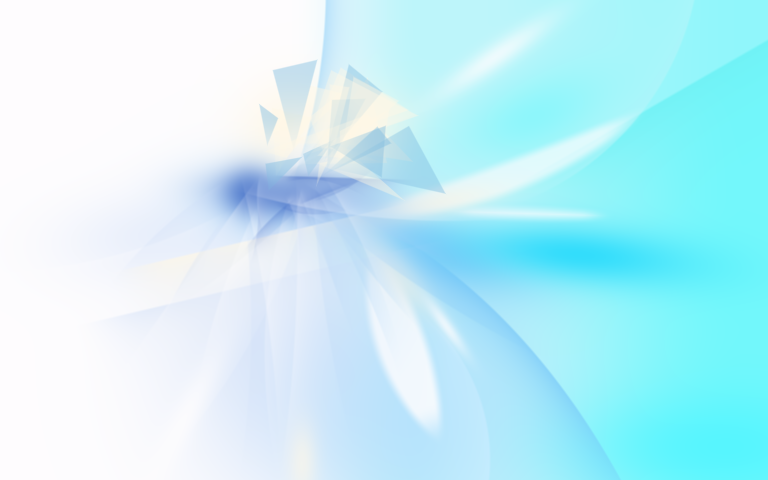
A Shadertoy shader for this background:

```glsl
// An airy burst of light: a blue knot with cream shards left of centre,
// white haze on the left and sweeping cyan veils on the right.
// Layers of gaussian glows, tapered blades, one-sided creases and triangles.

#define CORE vec2(0.55, 0.6)
#define SHARD_COUNT 28
#define VEIL_COUNT 34
#define VEIL_ALPHA 0.3
#define WHITE vec3(0.995, 0.99, 0.995)
#define CREAM vec3(1.0, 0.97, 0.9)
#define AQUA vec3(0.74, 0.96, 0.98)
#define CYAN vec3(0.45, 0.97, 0.985)
#define AZURE vec3(0.12, 0.85, 0.985)
#define SKY vec3(0.46, 0.77, 0.97)
#define LAVENDER vec3(0.81, 0.87, 0.97)
#define INDIGO vec3(0.22, 0.39, 0.76)

float hash(float n) {
    n = fract(n * 0.1031);
    n *= n + 33.33;
    return fract(n * (n + n));
}

// Coordinates of v along and to the left of a direction.
vec2 toFrame(vec2 v, float angle) {
    vec2 d = vec2(cos(angle), sin(angle));
    return vec2(dot(v, d), d.x * v.y - d.y * v.x);
}

float glow(vec2 p, vec2 centre, vec2 radius, float angle) {
    vec2 q = toFrame(p - centre, angle) / radius;
    return exp(-dot(q, q));
}

// Tapered blade from a to b; positive bow bends it to the left.
float blade(vec2 p, vec2 a, vec2 b, float width, float bow, float soft) {
    float len = distance(a, b);
    vec2 q = toFrame(p - a, atan(b.y - a.y, b.x - a.x));
    float t = clamp(q.x / len, 0.0, 1.0);
    float bulge = 4.0 * t * (1.0 - t);
    float cover = smoothstep(-soft, soft, width * bulge - abs(q.y - bow * bulge));
    return cover * smoothstep(0.0, 0.2, t) * smoothstep(1.0, 0.8, t);
}

// Crisp curved edge fading to its left, or to its right if fade < 0.
float crease(vec2 p, vec2 root, float angle, float len, float curve, float fade) {
    vec2 q = toFrame(p - root, angle);
    float e = (q.y - curve * q.x * q.x) * sign(fade);
    float span = smoothstep(0.0, 0.2, q.x / len) * smoothstep(1.0, 0.5, q.x / len);
    return span * smoothstep(-0.002, 0.004, e) * exp(-max(e, 0.0) / abs(fade));
}

// Inner side of a disc, fading inwards from its rim.
float rim(vec2 p, vec2 centre, float radius, float fade) {
    float d = radius - distance(p, centre);
    return smoothstep(-0.003, 0.003, d) * exp(-max(d, 0.0) / fade);
}

void tint(inout vec3 col, vec3 colour, float alpha) {
    col = mix(col, colour, clamp(alpha, 0.0, 1.0));
}

// Wide colour fields, the slanted fold and two round veils
vec3 backdrop(vec2 p) {
    vec3 col = mix(WHITE, AQUA, smoothstep(0.6, 0.88, p.x));
    tint(col, CYAN, smoothstep(1.0, 1.55, p.x));
    tint(col, LAVENDER, 0.8 * glow(p, vec2(0.64, 0.25), vec2(0.25, 0.28), 0.0));
    tint(col, LAVENDER, 0.4 * glow(p, vec2(0.32, 0.51), vec2(0.2, 0.09), 0.1));
    tint(col, vec3(0.71, 0.88, 0.99), 0.8 * glow(p, vec2(0.88, 0.12), vec2(0.25), 0.0));
    tint(col, CYAN, 0.8 * glow(p, vec2(1.17, 0.77), vec2(0.2, 0.08), 0.3));
    tint(col, vec3(0.32, 0.96, 1.0), 0.85 * glow(p, vec2(1.5, 0.07), vec2(0.28, 0.11), 0.0));
    float fold = p.y - 0.917 - 0.576 * (p.x - 1.6);
    float right = smoothstep(1.0, 1.3, p.x);
    tint(col, CYAN * 0.97, 0.75 * right * smoothstep(0.004, -0.004, fold) * exp(min(fold, 0.0) / 0.1));
    tint(col, AQUA, 0.4 * right * smoothstep(-0.004, 0.004, fold));
    tint(col, AQUA, 0.5 * right * rim(p, vec2(0.875, 1.125), 0.585, 0.12));
    tint(col, vec3(0.8, 0.93, 1.0), 0.7 * smoothstep(0.85, 0.95, p.x) * rim(p, vec2(0.625, 0.042), 0.396, 0.08));
    return col;
}

// Hashed creases leaving the core: long pale veils, then short dark pleats
void veils(inout vec3 col, vec2 p) {
    for (int i = 0; i < VEIL_COUNT; i++) {
        float k = float(i) * 6.0 + 11.0;
        bool pleat = i % 3 == 0;
        float angle = mix(-2.8, 0.9, hash(k));
        vec2 root = CORE + vec2(0.2, 0.08) * (vec2(hash(k + 1.0), hash(k + 2.0)) - 0.4);
        float len = pleat ? 0.16 : mix(0.3, 0.75, hash(k + 3.0));
        float curve = (hash(k + 4.0) - 0.5) * (pleat ? 8.0 : 1.2);
        float fade = pleat ? 0.02 : mix(0.02, 0.08, hash(k + 5.0));
        vec3 shade = i % 2 == 0 ? WHITE : mix(LAVENDER, SKY, smoothstep(0.5, 1.1, p.x));
        if (pleat) shade = i % 2 == 0 ? LAVENDER : INDIGO;
        tint(col, shade, VEIL_ALPHA * crease(p, root, angle, len, curve, fade));
    }
}

// Long strokes of light and colour
void strokes(inout vec3 col, vec2 p) {
    tint(col, SKY, 0.8 * glow(p, vec2(0.89, 0.48), vec2(0.2, 0.065), -0.35));
    tint(col, SKY, 0.7 * crease(p, vec2(0.78, 0.54), -0.5, 0.95, -0.45, -0.06));
    tint(col, AZURE, 0.85 * glow(p, vec2(1.2, 0.47), vec2(0.25, 0.06), -0.09));
    tint(col, WHITE, 0.75 * blade(p, vec2(0.92, 0.56), vec2(1.28, 0.55), 0.008, 0.0, 0.014));
    tint(col, WHITE, 0.65 * blade(p, vec2(0.74, 0.55), vec2(1.36, 0.78), 0.03, -0.035, 0.012));
    tint(col, CREAM, 0.75 * glow(p, vec2(0.9, 0.575), vec2(0.13, 0.028), 0.2));
    tint(col, WHITE, 0.75 * glow(p, vec2(1.03, 0.88), vec2(0.14, 0.025), 0.6));
    tint(col, WHITE, 0.85 * blade(p, vec2(0.77, 0.5), vec2(0.92, 0.07), 0.05, -0.01, 0.012));
    tint(col, CREAM, 0.75 * glow(p, vec2(0.82, 0.43), vec2(0.1, 0.035), -0.8));
    tint(col, WHITE, 0.75 * glow(p, vec2(0.93, 0.32), vec2(0.07, 0.013), -0.95));
    tint(col, WHITE, 0.8 * glow(p, vec2(0.38, 0.12), vec2(0.17, 0.03), 1.1));
    tint(col, CREAM, 0.6 * glow(p, vec2(0.63, 0.04), vec2(0.03, 0.08), 0.0));
}

// Petals, blue knot and the pale beam crossing below it
void heart(inout vec3 col, vec2 p) {
    tint(col, CREAM, 0.85 * glow(p, vec2(0.6, 0.73), vec2(0.11, 0.1), 0.8));
    tint(col, SKY, 0.5 * crease(p, vec2(0.6, 0.6), 1.2, 0.75, 0.45, -0.04));
    tint(col, CREAM, 0.6 * glow(p, vec2(0.76, 0.72), vec2(0.11, 0.08), 0.5));
    tint(col, SKY, 0.5 * glow(p, vec2(0.58, 0.57), vec2(0.16, 0.08), -0.15));
    tint(col, INDIGO, 0.75 * glow(p, vec2(0.61, 0.585), vec2(0.14, 0.042), -0.12));
    tint(col, INDIGO, 0.6 * glow(p, vec2(0.52, 0.6), vec2(0.05), 0.0));
    tint(col, INDIGO, 0.6 * crease(p, vec2(0.56, 0.635), -0.03, 0.32, 0.0, -0.03));
    tint(col, CREAM, 0.8 * crease(p, vec2(0.22, 0.43), 0.23, 0.72, 0.0, -0.06));
    tint(col, LAVENDER, 0.5 * crease(p, vec2(0.15, 0.32), 0.23, 0.85, 0.0, -0.06));
}

// Triangular facets fanning up and right
void shards(inout vec3 col, vec2 p) {
    for (int i = 0; i < SHARD_COUNT; i++) {
        float k = float(i) * 7.0 + 3.0;
        vec2 root = CORE + vec2(0.18, 0.12) * vec2(hash(k), hash(k + 1.0));
        vec2 q = toFrame(p - root, mix(-0.1, 1.7, hash(k + 2.0)));
        float size = mix(0.05, 0.2, hash(k + 3.0));
        float side = q.x * mix(0.12, 0.5, hash(k + 4.0)) - abs(q.y);
        float tip = size - q.x + q.y * mix(-1.2, 1.2, hash(k + 5.0));
        vec3 shade = hash(k + 6.0) < 0.65 ? CREAM : vec3(0.5, 0.74, 0.88);
        tint(col, shade, 0.45 * smoothstep(-0.002, 0.002, min(side, tip)) * smoothstep(-0.05, size, q.x));
    }
}

void mainImage(out vec4 fragColor, in vec2 fragCoord) {
    vec2 p = fragCoord / iResolution.xy * vec2(1.6, 1.0);
    vec3 col = backdrop(p);
    strokes(col, p);
    heart(col, p);
    veils(col, p);
    shards(col, p);
    fragColor = vec4(col, 1.0);
}
```
